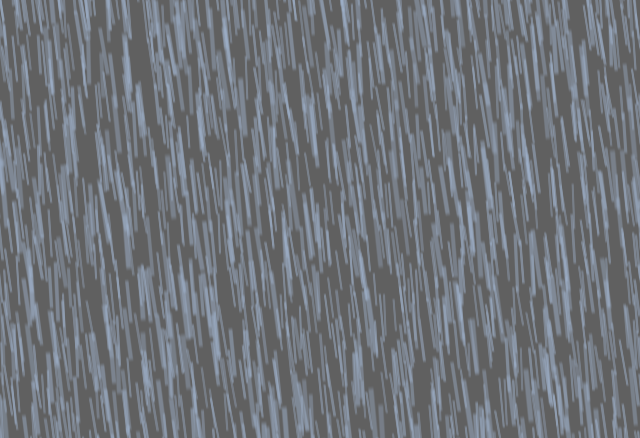
Give the GLSL for this texture, as a WebGL 2 fragment shader.

```glsl
#version 300 es
precision highp float;

uniform vec2 u_resolution;
out vec4 fragColor;

const vec3 BACKDROP = vec3(0.376);
const vec3 RAIN = vec3(0.63, 0.705, 0.81);
const vec2 CELL = vec2(0.05, 0.12);
const int LAYERS = 5;

// Four independent random values per cell and layer
vec4 hash4(vec3 p) {
    vec4 q = fract(p.xyzx * vec4(0.1031, 0.1030, 0.0973, 0.1099));
    q += dot(q, q.wzxy + 33.33);
    return fract((q.xxyz + q.yzzw) * q.zywx);
}

// Soft-edged bar centred on the origin, pointing along dir
float streak(vec2 p, vec2 dir, float halfLength, float halfWidth, float soft, float tipSoft) {
    float along = abs(dot(p, dir));
    float across = abs(dot(p, vec2(-dir.y, dir.x)));
    float side = 1.0 - smoothstep(halfWidth - soft, halfWidth + soft, across);
    float tip = 1.0 - smoothstep(halfLength - tipSoft, halfLength + tipSoft, along);
    return side * tip;
}

// Opacity of the single drop that belongs to a cell
float drop(vec2 p, vec2 cell, float layer, float pixel) {
    vec4 place = hash4(vec3(cell + 57.0, layer * 17.0 + 3.0));
    vec4 form = hash4(vec3(cell + 131.0, layer * 29.0 + 11.0));

    float nearness = place.z * place.z * place.z;
    float tilt = mix(0.02, 0.2, 0.5 * (place.w + form.x));
    float halfLength = mix(0.036, 0.058, form.y) + 0.024 * nearness;
    float halfWidth = mix(0.0024, 0.0058, nearness);
    float soft = max(0.45 * halfWidth, 0.55 * pixel);
    float opacity = mix(0.34, 0.52, form.z);

    vec2 centre = (cell + place.xy) * CELL;
    vec2 dir = normalize(vec2(tilt, -1.0));
    return opacity * streak(p - centre, dir, halfLength, halfWidth, soft, halfWidth + pixel);
}

// Share of the backdrop left visible through one layer of rain
float rainLayer(vec2 p, float layer, float pixel) {
    vec2 shifted = p + CELL * vec2(0.37, 0.61) * layer;
    vec2 home = floor(shifted / CELL);
    float clear = 1.0;
    for (int y = -1; y <= 1; y++) {
        for (int x = -1; x <= 1; x++) {
            clear *= 1.0 - drop(shifted, home + vec2(x, y), layer, pixel);
        }
    }
    return clear;
}

void main() {
    float pixel = 1.0 / u_resolution.y;
    vec2 p = gl_FragCoord.xy * pixel;

    // Overlapping drops build up opacity
    float clear = 1.0;
    for (int i = 0; i < LAYERS; i++) {
        clear *= rainLayer(p, float(i), pixel);
    }

    fragColor = vec4(mix(RAIN, BACKDROP, clear), 1.0);
}
```
